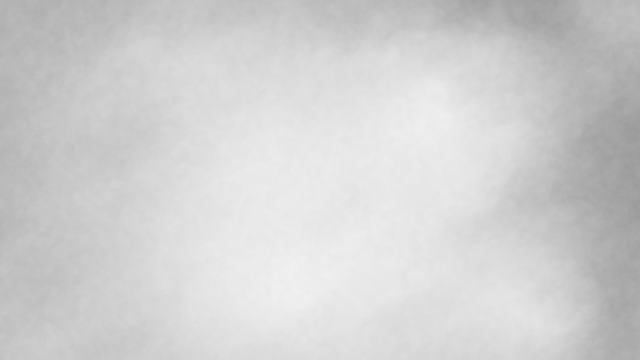
A Shadertoy shader for this texture:

```glsl
vec3 hash3(vec2 cell) {
    vec3 q = fract(cell.xyx * vec3(0.1031, 0.1030, 0.0973));
    q += dot(q, q.yxz + 33.33);
    return fract((q.xxy + q.yzz) * q.zyx);
}

// Cellular noise whose neighbouring cells melt into each other, centred on zero
float softCells(vec2 p, float sharpness) {
    vec2 base = floor(p);
    vec2 local = p - base;
    float total = 0.0;
    float weights = 0.0;
    for (int y = -1; y <= 1; y++) {
        for (int x = -1; x <= 1; x++) {
            vec2 offset = vec2(float(x), float(y));
            vec3 seed = hash3(base + offset + 70.0);
            vec2 delta = offset + seed.xy - local;
            float weight = exp(-sharpness * dot(delta, delta));
            total += weight * (seed.z - 0.5);
            weights += weight;
        }
    }
    return total / weights;
}

float layeredCells(vec2 p, float sharpness) {
    float sum = 0.0;
    float amplitude = 1.0;
    for (int i = 0; i < 4; i++) {
        sum += amplitude * softCells(p, sharpness);
        p = mat2(1.6, 1.2, -1.2, 1.6) * p + 5.3;
        amplitude *= 0.55;
    }
    return sum;
}

vec2 rotate(vec2 p, float angle) {
    float c = cos(angle);
    float s = sin(angle);
    return vec2(c * p.x + s * p.y, c * p.y - s * p.x);
}

float cloud(vec2 p, vec2 center, vec2 radius, float angle) {
    vec2 q = rotate(p - center, angle) / radius;
    return exp(-dot(q, q));
}

// Broad central light with a soft vignette
float centralLight(vec2 p) {
    float d = length((p - vec2(0.88, 0.38)) / vec2(0.72, 0.62));
    return 0.69 + 0.23 * exp(-pow(d, 2.6));
}

float brightPatches(vec2 p) {
    return 0.085 * cloud(p, vec2(1.27, 0.71), vec2(0.25, 0.17), -0.5)
         + 0.100 * cloud(p, vec2(1.48, 0.11), vec2(0.17, 0.15), -0.5)
         + 0.050 * cloud(p, vec2(0.48, 0.84), vec2(0.30, 0.15), 0.3)
         + 0.070 * cloud(p, vec2(0.02, 0.03), vec2(0.22, 0.15), -0.4)
         + 0.070 * cloud(p, vec2(1.74, 0.95), vec2(0.16, 0.10), -0.3)
         + 0.020 * cloud(p, vec2(0.77, 0.18), vec2(0.25, 0.13), 0.5);
}

float darkPatches(vec2 p) {
    return 0.110 * cloud(p, vec2(1.75, 0.48), vec2(0.22, 0.32), 0.1)
         + 0.095 * cloud(p, vec2(1.45, 1.00), vec2(0.26, 0.10), -0.2)
         + 0.045 * cloud(p, vec2(1.45, 0.39), vec2(0.13, 0.10), 0.2)
         + 0.045 * cloud(p, vec2(0.40, 0.62), vec2(0.13, 0.11), 0.5)
         + 0.050 * cloud(p, vec2(0.95, 0.99), vec2(0.28, 0.09), 0.0)
         + 0.025 * cloud(p, vec2(0.94, 0.41), vec2(0.12, 0.07), 0.4)
         + 0.050 * cloud(p, vec2(1.69, 0.08), vec2(0.10, 0.18), 0.0);
}

void mainImage(out vec4 fragColor, in vec2 fragCoord) {
    vec2 p = fragCoord / iResolution.y;

    // Ragged, slightly slanted cloud edges
    vec2 slanted = rotate(p, 0.5) * vec2(5.0, 8.0);
    vec2 warp = vec2(layeredCells(slanted, 5.0),
                     layeredCells(slanted + 19.0, 5.0));
    vec2 q = p + 0.07 * warp;

    float tone = centralLight(q) + brightPatches(q) - darkPatches(q);

    // Mottling and paper grain, stronger in the shade
    float shade = 1.0 - smoothstep(0.66, 0.92, tone);
    float mottle = layeredCells(slanted * 1.4 + 41.0, 5.0);
    float grain = layeredCells(p * 48.0 + warp, 7.0);
    tone += mottle * mix(0.008, 0.026, shade);
    tone += grain * mix(0.013, 0.024, shade);

    fragColor = vec4(vec3(clamp(tone, 0.0, 0.94)), 1.0);
}
```
